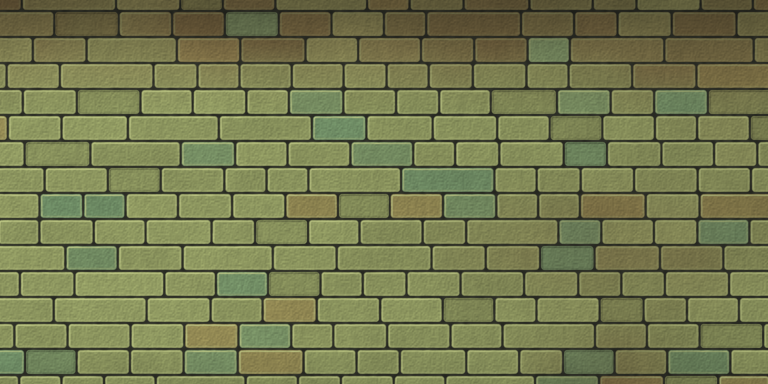
A Shadertoy shader for this texture:

```glsl
// Weathered green brick wall: uneven brick lengths, dark joints, lit bevels, brown stains
const float ROW_HEIGHT = 0.0677;    // lengths are fractions of the canvas height
const float TOP_JOINT = 0.9714;
const float SHORT_BRICK = 0.112;
const float USUAL_BRICK = 0.138;
const float WIDE_BRICK = 0.168;
const float LONG_BRICK = 0.240;
const float HALF_JOINT = 0.0027;
const float CORNER = 0.0085;
const float RIM_DEPTH = 0.0034;
const float RIM_WIDTH = 0.0023;
const float TEAL_SHARE = 0.08;
const float OCHRE_SHARE = 0.06;
const float SUNKEN_SHARE = 0.08;
const float GRAIN_SCALE = 210.0;
const vec2 LIGHT = vec2(-0.53, 0.85);
const vec3 GREEN = vec3(0.525, 0.560, 0.355);
const vec3 TEAL = vec3(0.420, 0.525, 0.375);
const vec3 OCHRE = vec3(0.535, 0.500, 0.305);
const vec3 BROWN = vec3(0.420, 0.350, 0.225);
const vec3 RIM = vec3(0.740, 0.775, 0.520);
const vec3 MORTAR = vec3(0.165, 0.170, 0.140);

float hash(vec2 p) {
    vec3 q = fract(vec3(p.xyx) * 0.1031);
    q += dot(q, q.yzx + 33.33);
    return fract((q.x + q.y) * q.z);
}

float noise(vec2 p) {
    vec2 i = floor(p), f = fract(p);
    f = f * f * (3.0 - 2.0 * f);
    return mix(mix(hash(i), hash(i + vec2(1, 0)), f.x),
               mix(hash(i + vec2(0, 1)), hash(i + vec2(1, 1)), f.x), f.y);
}

float fbm(vec2 p) {
    float sum = 0.0, gain = 0.5;
    for (int i = 0; i < 4; i++) {
        sum += gain * noise(p);
        p = p * 2.03 + 17.3;
        gain *= 0.5;
    }
    return sum;
}

float brickLength(vec2 id) {
    float h = hash(id + 41.7);
    float size = h < 0.22 ? SHORT_BRICK : h < 0.65 ? USUAL_BRICK : h < 0.90 ? WIDE_BRICK : LONG_BRICK;
    return size * mix(0.97, 1.03, hash(id + 7.9));
}

// Walks along a row; returns the left end, length and index of the brick at x
vec3 findBrick(float x, float row) {
    float left = -LONG_BRICK * hash(vec2(row, 5.3));
    float size = brickLength(vec2(0.0, row));
    float index = 0.0;
    for (int i = 0; i < 64; i++) {
        if (x < left + size) break;
        left += size;
        index += 1.0;
        size = brickLength(vec2(index, row));
    }
    return vec3(left, size, index);
}

float blob(vec2 p, vec2 center, vec2 size) {
    vec2 q = (p - center) / size;
    return exp(-dot(q, q));
}

// Amount of brown weathering: along the top and in patches at the right
float stainAt(vec2 p) {
    float top = 1.2 * smoothstep(0.70, 0.95, p.y);
    float patches = 0.70 * blob(p, vec2(1.62, 0.36), vec2(0.38, 0.14))
                  + 0.90 * blob(p, vec2(1.60, 0.04), vec2(0.18, 0.11))
                  + 0.35 * blob(p, vec2(1.95, 0.80), vec2(0.45, 0.25));
    return clamp((top + patches) * (0.35 + 1.1 * fbm(p * 4.0)), 0.0, 1.0);
}

void mainImage(out vec4 fragColor, in vec2 fragCoord) {
    vec2 p = fragCoord / iResolution.y;
    float pixel = 1.0 / iResolution.y;

    // Brick layout
    float row = floor((TOP_JOINT - p.y) / ROW_HEIGHT) + 1.0;
    vec3 brick = findBrick(p.x, row);
    vec2 id = vec2(brick.z, row);
    vec2 center = vec2(brick.x + 0.5 * brick.y, TOP_JOINT - (row - 0.5) * ROW_HEIGHT);
    vec2 halfSize = 0.5 * vec2(brick.y, ROW_HEIGHT) - HALF_JOINT;

    // Rounded box with slightly rough edges
    vec2 local = p - center;
    vec2 q = abs(local) - halfSize + CORNER;
    float dist = length(max(q, 0.0)) + min(max(q.x, q.y), 0.0) - CORNER;
    dist += 0.0007 * (noise(p * 70.0) - 0.5);
    vec2 normal = sign(local) * normalize(max(q, 0.0) + 0.00001);

    // Brick colour and stains
    float kind = hash(id + 23.1);
    bool teal = kind < TEAL_SHARE;
    float stain = stainAt(mix(p, center, 0.5));
    vec3 face = GREEN;
    if (teal) face = mix(GREEN, TEAL, mix(0.6, 1.1, hash(id + 15.2)));
    else if (kind < TEAL_SHARE + OCHRE_SHARE) face = OCHRE;
    face = mix(face, BROWN, stain * mix(0.45, 1.1, hash(id + 3.7)) * (teal ? 0.4 : 0.9));
    face *= mix(0.97, 1.04, hash(id + 61.3));

    // Surface grain, vertical streaks and cloudy wear
    float bump = noise(p * GRAIN_SCALE) - noise(p * GRAIN_SCALE - 0.8 * LIGHT);
    float streak = noise(p * vec2(130.0, 35.0)) - 0.5;
    face *= 1.0 + 0.13 * bump + 0.06 * streak + 0.10 * (fbm(p * 9.0) - 0.47);

    // Bevel lit from the upper left; sunken bricks are shaded instead
    float facing = 0.5 + 0.5 * dot(normal, LIGHT);
    float offset = (-dist - RIM_DEPTH) / RIM_WIDTH;
    float band = exp(-offset * offset) * mix(0.25, 0.90, facing);
    band *= 0.75 + 0.5 * noise(p * 55.0);
    bool sunken = hash(id + 88.4) < SUNKEN_SHARE;
    if (sunken) face *= 0.95 - 0.20 * band;
    else face = mix(face, RIM * mix(1.0, 0.75, stain), band * mix(0.80, 0.50, stain));

    // Joints, then broad light and shade
    vec3 joint = MORTAR * (0.85 + 0.3 * noise(p * 90.0));
    float soft = max(0.8 * pixel, 0.0022);
    vec3 color = mix(face, joint, smoothstep(-soft, soft, dist));
    color *= mix(1.04, 0.96, smoothstep(0.3, 1.9, p.x));
    color *= 1.0 - 0.22 * smoothstep(0.82, 1.0, p.y);
    color *= 1.0 - 0.06 * smoothstep(0.12, 0.0, p.y);
    fragColor = vec4(color, 1.0);
}
```
